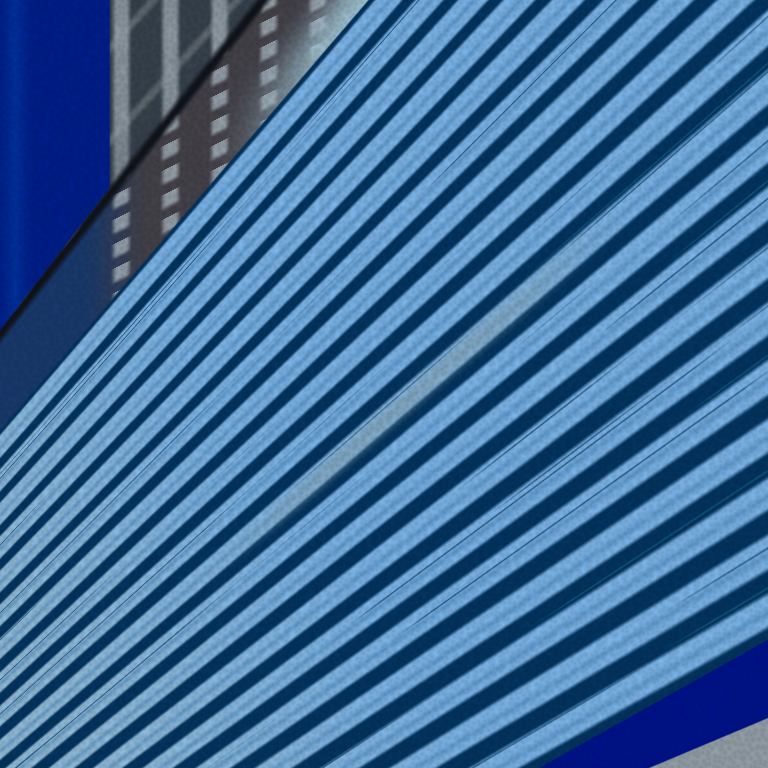
A WebGL 1 fragment shader for this texture:

```glsl
precision highp float;
uniform vec2 u_resolution;

const vec3 LIGHT_BLUE = vec3(0.45, 0.66, 0.85);
const vec3 MID_BLUE = vec3(0.27, 0.49, 0.68);
const vec3 DEEP_TEAL = vec3(0.01, 0.19, 0.35);
const vec3 TEAL_GLINT = vec3(0.06, 0.38, 0.50);
const vec3 PALE_WEAR = vec3(0.58, 0.70, 0.76);
const vec3 WALL_BLUE = vec3(0.0, 0.11, 0.51);
const vec3 POST_GRAY = vec3(0.54, 0.58, 0.61);
const vec3 PANEL_GRAY = vec3(0.20, 0.24, 0.28);
const vec3 RAIL_BROWN = vec3(0.25, 0.24, 0.27);
const vec2 FAN_APEX = vec2(-1.372, -1.161);
const float LOW_SLOPE = 0.56;
const float HIGH_SLOPE = 1.167;
const float RIBS = 19.0;

float hash(vec2 p) {
  return fract(sin(dot(p, vec2(41.3, 289.1))) * 4371.5);
}

// Distance to the nearest scattered cell point
float cellular(vec2 p) {
  vec2 cell = floor(p);
  float nearest = 1.5;
  for (int j = -1; j <= 1; j++) {
    for (int i = -1; i <= 1; i++) {
      vec2 c = cell + vec2(float(i), float(j));
      vec2 site = c + vec2(hash(c), hash(c + 17.0));
      nearest = min(nearest, length(p - site));
    }
  }
  return nearest;
}

float waves(float x, float seed) {
  return (sin(x * 7.0 + seed) + 0.5 * sin(x * 17.0 + seed * 2.3)
    + 0.25 * sin(x * 41.0 + seed * 4.1)) / 1.75;
}

float stripe(float d, float halfWidth, float soft) {
  return 1.0 - smoothstep(halfWidth - soft, halfWidth + soft, abs(d));
}

// Signed height above a line through (0, base), scaled to distance
float aboveLine(vec2 p, float base, float slope) {
  return (p.y - base - slope * p.x) / sqrt(1.0 + slope * slope);
}

vec3 ribbedSheet(vec2 p, float slope, float aa) {
  float t = (slope - LOW_SLOPE) / (HIGH_SLOPE - LOW_SLOPE) * RIBS;
  float id = floor(t);
  float f = fract(t) - 0.5;
  float height = clamp(t / RIBS, 0.0, 1.0);
  float seed = hash(vec2(id, 3.0));
  float perUnit = RIBS / (HIGH_SLOPE - LOW_SLOPE)
    * sqrt(1.0 + slope * slope) / (p.x - FAN_APEX.x);
  float soft = max(0.06, aa * perUnit);

  // Light rib with a darker groove along its middle
  float halfWidth = mix(0.28, 0.33, height) + 0.03 * (seed - 0.5);
  float rib = stripe(f + 0.012 * waves(p.x, seed * 20.0), halfWidth, soft);
  float bleach = smoothstep(0.7, 0.0, p.x + 0.6 * p.y);
  vec3 lit = mix(LIGHT_BLUE, PALE_WEAR, 0.65 * bleach);
  lit = mix(lit, MID_BLUE, 0.55 * stripe(f + 0.04, 0.06, 0.09));
  vec3 col = mix(DEEP_TEAL, lit, rib);

  // Thin scratches that drift across some of the ribs
  for (int k = 0; k < 3; k++) {
    float s = hash(vec2(id, float(k) + 8.0));
    float drift = (s - 0.5) * 0.7 + 0.1 * (p.x - 0.5);
    float reach = smoothstep(0.1, 0.5, waves(p.x * 0.5, s * 30.0));
    float scratch = stripe(f - drift, 0.015, max(0.025, soft * 0.4));
    scratch *= reach * step(0.5, s);
    col = mix(col, mix(TEAL_GLINT, DEEP_TEAL, rib), scratch * 0.75);
  }

  // Worn pale streak along the middle of the fan
  float span = smoothstep(0.24, 0.45, p.x) * smoothstep(0.84, 0.60, p.x);
  float worn = stripe(t - 9.45 - 0.04 * waves(p.x, 2.0), 0.25, 0.22);
  return mix(col, PALE_WEAR * 0.88, worn * span * 0.65);
}

vec3 scaffold(vec2 p, float aa) {
  float column = (p.x - 0.158) / 0.064;
  float post = stripe(fract(column + 0.5) - 0.5, 0.16, max(0.07, aa * 16.0));
  float brace = stripe(fract((p.y - 1.1 * p.x) / 0.12) - 0.5, 0.06, 0.05);
  vec3 col = mix(PANEL_GRAY, POST_GRAY * 0.75, brace * 0.7);
  col = mix(col, POST_GRAY, post * (0.85 + 0.15 * waves(p.y * 3.0, 1.0)));

  // Sloping rail with broken lower ends of the posts
  float rail = smoothstep(aa, -aa, aboveLine(p, 0.565, 1.27));
  float broken = smoothstep(0.3, 0.55, fract((p.y - 0.5 * p.x) / 0.032));
  float lower = post * broken * smoothstep(0.13, 0.15, p.x);
  vec3 railColor = mix(vec3(0.09, 0.21, 0.40), RAIL_BROWN, smoothstep(0.1, 0.2, p.x));
  railColor = mix(railColor, POST_GRAY * 1.1, lower * 0.85);
  float haze = smoothstep(0.07, 0.0, aboveLine(p, 0.44, HIGH_SLOPE));
  railColor = mix(railColor, PALE_WEAR, haze * smoothstep(0.26, 0.46, p.x));
  col = mix(col, railColor, rail);
  return mix(col, vec3(0.06, 0.07, 0.10), stripe(aboveLine(p, 0.565, 1.27), 0.006, 0.005));
}

void main() {
  vec2 p = gl_FragCoord.xy / u_resolution;
  float aa = 1.0 / min(u_resolution.x, u_resolution.y);
  float slope = (p.y - FAN_APEX.y) / (p.x - FAN_APEX.x);
  vec3 col = ribbedSheet(p, slope, aa);

  // Upper left: scaffold beside a blue wall
  float upper = smoothstep(-aa, aa, aboveLine(p, 0.44, HIGH_SLOPE));
  float wall = smoothstep(aa, -aa, p.x - 0.143)
    * smoothstep(-aa, aa, aboveLine(p, 0.57, 1.30));
  vec3 wallColor = WALL_BLUE + vec3(0.0, 0.10, 0.10) * stripe(p.x - 0.02, 0.005, 0.02);
  col = mix(col, mix(scaffold(p, aa), wallColor, wall), upper);

  // Lower right: blue border and gray corner
  float border = smoothstep(aa, -aa, aboveLine(p, -0.393, LOW_SLOPE));
  float corner = smoothstep(aa, -aa, aboveLine(p, -0.355, 0.42));
  vec3 borderColor = mix(WALL_BLUE * vec3(1.0, 0.6, 1.0), POST_GRAY, corner);
  col = mix(col, borderColor, border);

  // Fine surface grain
  col *= 1.0 + 0.14 * (cellular(p * 150.0) - 0.45);
  gl_FragColor = vec4(clamp(col, 0.0, 1.0), 1.0);
}
```
